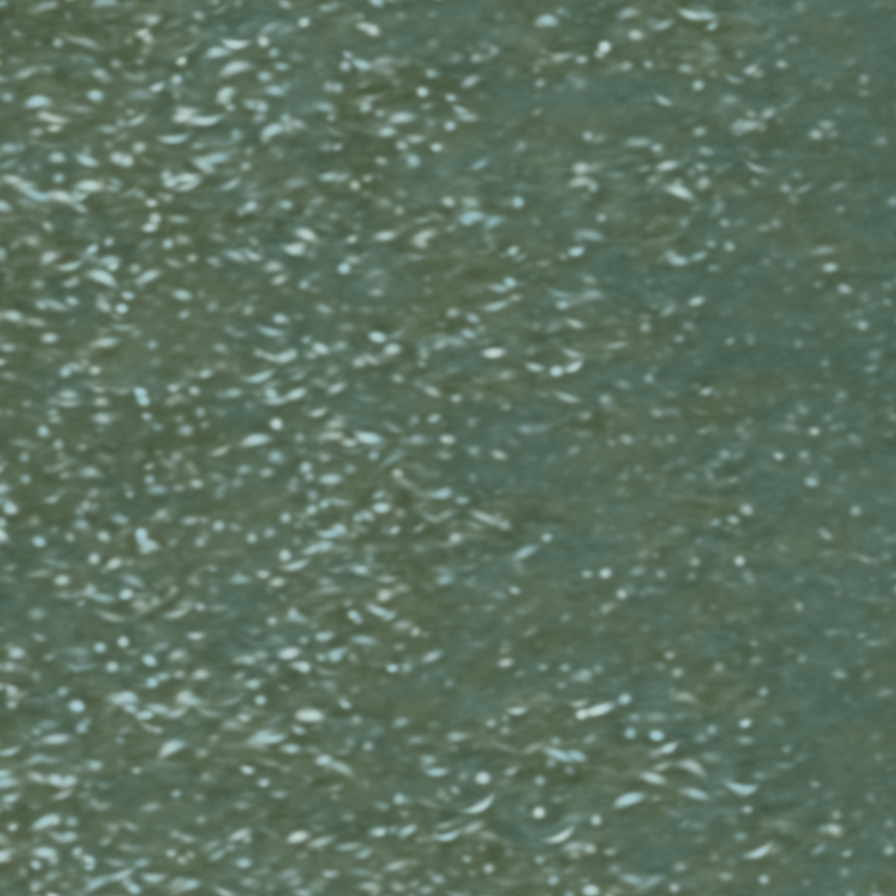
This texture is drawn by a Shadertoy shader. Its source:

```glsl
// Murky green water under scattered light: a mottled olive and teal base,
// crossed by faint ripples and strewn with small, bright, slightly bent glints.
// Glints sit in jittered grid cells and thin out in calm streaks at the right.

vec3 hash3(vec2 p) {
    vec3 q = fract(p.xyx * vec3(0.1031, 0.1030, 0.0973));
    q += dot(q, q.yxz + 33.33);
    return fract((q.xxy + q.yzz) * q.zyx);
}

float noise(vec2 p) {
    vec2 i = floor(p), f = fract(p);
    f = f * f * (3.0 - 2.0 * f);
    float low = mix(hash3(i).x, hash3(i + vec2(1, 0)).x, f.x);
    float high = mix(hash3(i + vec2(0, 1)).x, hash3(i + vec2(1, 1)).x, f.x);
    return mix(low, high, f.y);
}

float fbm(vec2 p) {
    float sum = 0.0, gain = 0.5;
    for (int i = 0; i < 4; i++) {
        sum += gain * noise(p);
        p = mat2(1.6, 0.5, -0.5, 1.6) * p + 17.3;
        gain *= 0.5;
    }
    return sum / 0.9375;
}

// How broken the surface is: streaky patches, calmer towards the right
float roughness(vec2 uv) {
    vec2 p = vec2(uv.x, uv.y - 0.15 * uv.x);
    float streaks = smoothstep(0.3, 0.66, fbm(p * vec2(7.0, 20.0) + 40.0));
    float calm = smoothstep(0.62, 0.98, uv.x + 0.6 * (fbm(uv * 5.0 + 9.0) - 0.5));
    return mix(0.22, 1.2, streaks) * (1.0 - 0.72 * calm);
}

// x: light of the glints, y: brown shade just beside them
vec2 glints(vec2 uv, vec2 cells, float seed) {
    vec2 home = floor(uv * cells), sum = vec2(0);
    for (int y = -1; y <= 1; y++)
    for (int x = -1; x <= 1; x++) {
        vec2 id = home + vec2(x, y);
        vec3 place = hash3(id + seed + 100.0);
        vec3 shape = hash3(id + seed + 371.0);
        vec2 center = (id + place.xy) / cells;
        float rough = roughness(center);
        float power = rough * (0.05 + 1.6 * pow(place.z, 4.0));
        power += 0.5 * smoothstep(0.93, 1.0, place.z);

        // Mostly level, slightly tilted strokes with a bent spine
        float angle = 0.04 + (shape.x - 0.5) * 1.0;
        vec2 d = uv - center;
        vec2 q = mat2(cos(angle), -sin(angle), sin(angle), cos(angle)) * d;
        q.y += (shape.z - 0.5) * 30.0 * q.x * q.x;
        float stretch = shape.y * shape.y * min(rough + 0.2, 1.0);
        vec2 size = vec2(mix(0.0036, 0.0098, stretch), mix(0.0027, 0.0038, shape.z));
        vec2 g = q / size;
        vec2 s = (d + vec2(-0.003, 0.007)) / vec2(0.009, 0.0045);
        sum += power * vec2(exp(-0.5 * dot(g, g)), exp(-0.5 * dot(s, s)));
    }
    return sum;
}

void mainImage(out vec4 fragColor, in vec2 fragCoord) {
    vec2 uv = fragCoord / iResolution.y;
    float rough = roughness(uv);

    // Water body: teal where calm, olive where broken
    float hue = fbm(uv * vec2(15.0, 28.0) + 3.0) + 0.12 * (rough - 0.5) - 0.22 * (uv.x - 0.5);
    vec3 teal = vec3(0.318, 0.415, 0.358);
    vec3 olive = vec3(0.336, 0.400, 0.308);
    vec3 color = mix(teal, olive, smoothstep(0.25, 0.78, hue));

    // Broad swells, soft ripples and fine grain
    vec2 slant = vec2(uv.x, uv.y - 0.1 * uv.x);
    float swell = fbm(slant * vec2(6.0, 14.0) + 25.0) - 0.5;
    float ripple = fbm(slant * vec2(42.0, 78.0) + 60.0) - 0.5;
    float grain = noise(uv * vec2(150.0, 190.0)) - 0.5;
    color += swell * 0.05 + grain * 0.02;
    color += ripple * mix(0.06, 0.17, min(rough, 1.0)) * vec3(0.9, 1.0, 1.1);

    // Two sizes of glints, each with its shade
    vec2 light = glints(uv, vec2(35.0, 53.0), 0.0)
               + 0.85 * glints(uv + 0.37, vec2(45.0, 66.0), 57.0);
    color = mix(color, vec3(0.300, 0.335, 0.235), 0.5 * (1.0 - exp(-light.y)));
    vec3 sky = mix(vec3(0.63, 0.80, 0.84), vec3(0.80, 0.87, 0.85), noise(uv * 45.0));
    color = mix(color, sky, 1.0 - exp(-1.25 * light.x));

    fragColor = vec4(color, 1.0);
}
```
